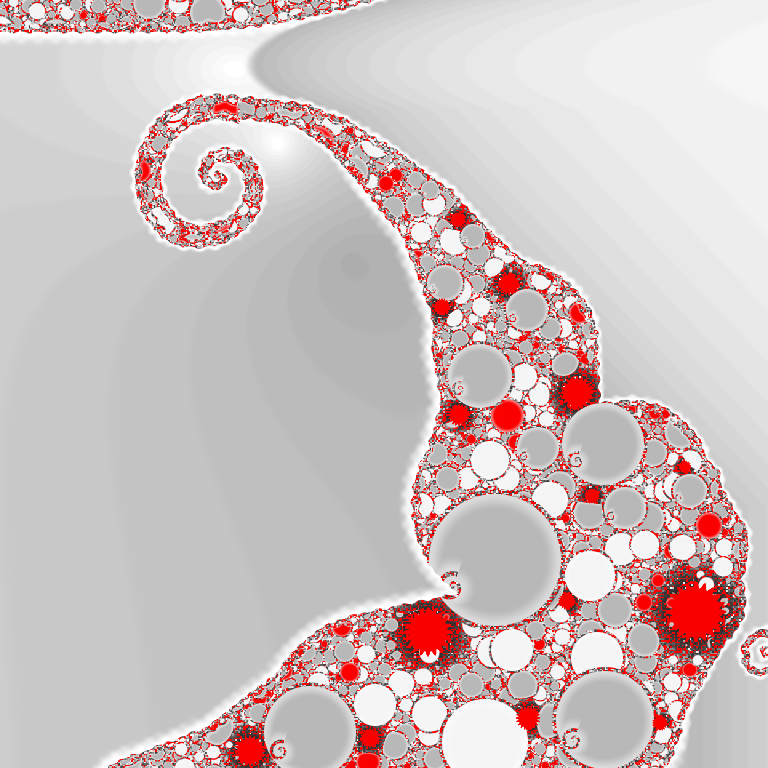
Write a Shadertoy shader that draws this background.

```glsl
// A lacy fractal limb that tapers into a curl between two banded grey fields.
// The limb is a chain of tapered capsules plus a spiral; its lace is layered
// from grains, scattered bubbles, curled hollows and red stars.

const float SPAN = 768.0;          // canvas width in drawing units, y down
const float GRAIN = 1.6;           // size of the finest lace grains
const float BANDS = 56.0;          // grey steps from black to white
const float BUBBLE_SIZE = 42.0;    // largest scattered bubble cell
const int BUBBLE_LEVELS = 6;
const float TAU = 6.2831853;
const vec2 CURL_CENTER = vec2(218.0, 177.0);
const vec2 SMALL_CURL = vec2(766.0, 654.0);
const vec2 FJORD = vec2(235.0, 68.0);
const vec3 RED = vec3(0.98, 0.0, 0.0);
const vec3 INK = vec3(0.2, 0.17, 0.17);
const vec3 STONE = vec3(0.72);
const vec3 CHALK = vec3(0.96);

// Each entry is x, y, radius.
const vec3 SPINE[16] = vec3[16](
    vec3(245, 108, 11), vec3(300, 115, 12), vec3(340, 135, 17), vec3(382, 172, 26),
    vec3(430, 216, 34), vec3(470, 278, 49), vec3(515, 345, 83), vec3(521, 400, 79),
    vec3(520, 505, 108), vec3(630, 480, 80), vec3(640, 545, 108), vec3(690, 600, 56),
    vec3(560, 700, 125), vec3(385, 735, 124), vec3(215, 775, 48), vec3(130, 790, 32));
const vec3 HOLLOWS[12] = vec3[12](
    vec3(495, 560, 66), vec3(603, 444, 41), vec3(480, 376, 32), vec3(527, 310, 21),
    vec3(473, 236, 12), vec3(445, 283, 18), vec3(430, 190, 9), vec3(310, 732, 46),
    vec3(605, 720, 49), vec3(690, 491, 17), vec3(625, 508, 21), vec3(538, 448, 21));
const vec3 PEARLS[9] = vec3[9](
    vec3(590, 576, 25), vec3(490, 460, 19), vec3(524, 377, 13), vec3(550, 500, 18),
    vec3(485, 742, 43), vec3(597, 658, 26), vec3(512, 650, 21), vec3(375, 705, 21),
    vec3(645, 545, 14));
const vec3 STARS[14] = vec3[14](
    vec3(696, 612, 27), vec3(428, 632, 22), vec3(577, 393, 15), vec3(509, 284, 10),
    vec3(459, 415, 10), vec3(250, 751, 14), vec3(528, 718, 11), vec3(567, 601, 8),
    vec3(442, 307, 8), vec3(458, 220, 7), vec3(370, 738, 9), vec3(660, 723, 7),
    vec3(685, 467, 6), vec3(592, 496, 7));

float hash(vec2 p) { return fract(sin(dot(p, vec2(127.1, 311.7))) * 43758.5453); }

// Antialiased coverage of a signed distance.
float cover(float d) { return clamp(0.5 - d * iResolution.y / SPAN, 0.0, 1.0); }

// Band that circles once, then winds inward.
float curlDistance(vec2 q) {
    float turn = mod(atan(-q.y, q.x), TAU), d = 1e4;
    for (int k = 0; k < 3; k++) {
        float radius = 70.0 * exp(-0.31 * max(0.0, turn - 4.0));
        if (turn > 1.2) d = min(d, abs(length(q) - radius) - 13.0 * sqrt(radius / 70.0));
        turn += TAU;
    }
    return d;
}

float limbDistance(vec2 p) {
    float d = min(curlDistance(p - CURL_CENTER), 0.3 * curlDistance((p - SMALL_CURL) / 0.3));
    for (int i = 0; i < 15; i++) {
        vec3 a = SPINE[i], ab = SPINE[i + 1] - a;
        float h = clamp(dot(p - a.xy, ab.xy) / dot(ab.xy, ab.xy), 0.0, 1.0);
        d = min(d, length(p - a.xy - ab.xy * h) - a.z - ab.z * h);
    }
    // Hanging strip along the upper left border.
    float bend = max(p.x - 170.0, 0.0) / 205.0;
    d = min(d, p.y - 32.0 + 32.0 * bend * bend);
    return d + 1.6 * sin(p.x * 0.37) * sin(p.y * 0.41);
}

// Two grey fields, stepped into bands, with a white rim along the limb.
vec3 field(vec2 p, float d) {
    float nose = 250.0 + 0.031 * (p.y - 65.0) * (p.y - 65.0);
    float border = p.y < 110.0 ? nose : min(313.0 + 0.95 * (p.y - 110.0), 690.0);
    float right = smoothstep(-8.0, 8.0, p.x - border);
    float left = 0.755 + 0.05 * max(0.0, 1.0 - p.x / 400.0);
    left += 0.25 * exp(-length((p - FJORD) * vec2(1.0, 1.5)) / 130.0);
    left += 0.2 * exp(-length(p - vec2(278, 145)) / 32.0);
    left -= 0.1 * exp(-length(p - vec2(350, 260)) / 130.0);
    float rightTone = 0.73 + 0.25 * (1.0 - exp(-max(p.x - border, 0.0) / 170.0));
    float steps = mix(left, rightTone, right) * BANDS;
    float tone = (floor(steps) + smoothstep(0.85, 1.0, fract(steps))) / BANDS;
    float rim = 6.0 + 9.0 * smoothstep(80.0, 180.0, length(p - CURL_CENTER)) * (1.0 - right);
    return vec3(mix(min(tone, 1.0), 1.0, smoothstep(rim, 1.0, d)));
}

vec3 grains(vec2 p, float gloom) {
    vec2 cell = floor(p / GRAIN);
    float pick = hash(cell);
    vec3 c = pick < 0.34 ? RED : vec3(mix(0.2, 1.0, hash(cell + 17.0)));
    return mix(c, INK, gloom * step(0.4, pick));
}

// Opening with a grainy margin and a pale inner rim.
vec3 opening(vec3 base, vec3 grain, vec3 fill, float d, float r) {
    base = mix(base, grain, cover(d - 1.0 - 0.06 * r));
    return mix(base, mix(fill, vec3(1), 0.5 * smoothstep(-0.25 * r, 0.0, d)), cover(d));
}

vec3 lace(vec2 p, float d) {
    float gloom = 0.0;
    for (int i = 0; i < 14; i++)
        gloom = max(gloom, 1.0 - smoothstep(1.0, 2.3, length(p - STARS[i].xy) / STARS[i].z));
    vec3 grain = grains(p, gloom), c = grain;
    // Scattered bubbles, finest first.
    vec2 q = p;
    for (int i = BUBBLE_LEVELS - 1; i >= 0; i--) {
        float size = BUBBLE_SIZE * pow(0.66, float(i));
        q = mat2(0.8, 0.6, -0.6, 0.8) * q;
        vec2 cell = floor(q / size), seed = cell + float(i) * 31.0;
        float r = mix(0.2, 0.42, hash(seed)), kind = hash(seed + 7.0);
        vec2 shift = (vec2(hash(seed + 3.0), hash(seed + 5.0)) - 0.5) * (1.0 - 2.0 * r);
        float b = (length(q / size - cell - 0.5 - shift) - r) * size;
        b = max(b, d + 0.2 * size);
        vec3 fill = kind < 0.45 ? STONE : kind < 0.75 ? CHALK : RED;
        if (kind < 0.87) c = opening(c, grain, fill, b + 6.0 * gloom, r * size);
    }
    for (int i = 0; i < 9; i++)
        c = opening(c, grain, CHALK, length(p - PEARLS[i].xy) - PEARLS[i].z, PEARLS[i].z);
    for (int i = 0; i < 12; i++) {
        vec2 o = p - HOLLOWS[i].xy;
        float r = HOLLOWS[i].z, s = r * 0.0028;
        float curl = s * curlDistance((o - r * vec2(-0.64, 0.4)) / s);
        c = opening(c, grain, STONE, max(length(o) - r, -curl), r);
    }
    // Red stars with short rays.
    for (int i = 0; i < 14; i++) {
        vec2 o = p - STARS[i].xy;
        float ray = 1.0 + 0.12 * cos(20.0 * atan(o.y, o.x));
        c = mix(c, RED, cover(length(o) - STARS[i].z * ray));
    }
    return c;
}

void mainImage(out vec4 fragColor, in vec2 fragCoord) {
    vec2 uv = fragCoord / iResolution.xy;
    vec2 p = vec2(uv.x, 1.0 - uv.y) * SPAN;
    float d = limbDistance(p);
    vec3 color = field(p, d);
    if (d < 2.0) color = mix(color, lace(p, d), cover(d));
    fragColor = vec4(color, 1.0);
}
```
